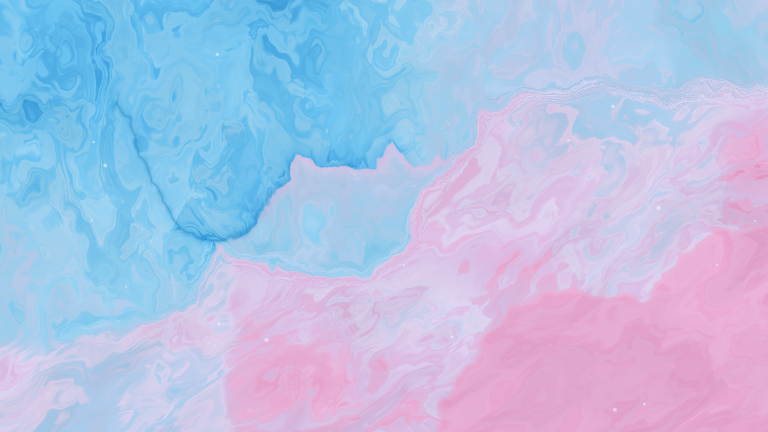
Give the GLSL for this background, as a WebGL 2 fragment shader.

```glsl
#version 300 es
precision highp float;
uniform vec2 u_resolution;
out vec4 fragColor;

#define SEAM_WOBBLE 0.065
#define FLOW_WARP 3.4
#define MARBLE_AMOUNT 2.0
#define BAND_AMOUNT 0.32
#define VEIN_AMOUNT 0.38
#define SPECK_GRID 11.0
#define KNOTS 14

// Pigments ordered from deep blue to rose
const vec3 PIGMENT[8] = vec3[8](
  vec3(0.20, 0.59, 0.85), vec3(0.40, 0.75, 0.93), vec3(0.59, 0.81, 0.93), vec3(0.71, 0.79, 0.91),
  vec3(0.85, 0.81, 0.92), vec3(0.84, 0.73, 0.88), vec3(0.90, 0.68, 0.83), vec3(0.89, 0.58, 0.75));

// Control paths of the three paint seams, left to right
const vec2 RIDGE[KNOTS] = vec2[KNOTS](
  vec2(0.278, 0.77), vec2(0.347, 0.61), vec2(0.428, 0.456), vec2(0.481, 0.437), vec2(0.556, 0.455),
  vec2(0.605, 0.485), vec2(0.625, 0.55), vec2(0.672, 0.565), vec2(0.694, 0.636), vec2(0.764, 0.62),
  vec2(0.868, 0.606), vec2(0.914, 0.668), vec2(0.954, 0.618), vec2(1.09, 0.65));
const vec2 SHORE[KNOTS] = vec2[KNOTS](
  vec2(-0.1, 0.19), vec2(0.116, 0.19), vec2(0.255, 0.26), vec2(0.44, 0.28), vec2(0.495, 0.435),
  vec2(0.567, 0.394), vec2(0.764, 0.363), vec2(0.88, 0.394), vec2(0.954, 0.433), vec2(0.968, 0.549),
  vec2(1.088, 0.648), vec2(1.123, 0.727), vec2(1.227, 0.792), vec2(1.8, 0.78));
const vec2 ROSE_EDGE[KNOTS] = vec2[KNOTS](
  vec2(1.0, -0.1), vec2(1.03, 0.06), vec2(1.076, 0.155), vec2(1.12, 0.21), vec2(1.157, 0.26),
  vec2(1.25, 0.317), vec2(1.35, 0.33), vec2(1.43, 0.305), vec2(1.49, 0.315), vec2(1.54, 0.38),
  vec2(1.6, 0.433), vec2(1.65, 0.48), vec2(1.7, 0.465), vec2(1.8, 0.48));

vec2 hash2(vec2 p) {
  vec3 q = fract(p.xyx * vec3(0.1031, 0.1030, 0.0973));
  q += dot(q, q.yzx + 33.33);
  return fract((q.xx + q.yz) * q.zy);
}

float corner(vec2 cell, vec2 offset) { return dot(hash2(cell) * 2.0 - 1.0, offset); }

float gradientNoise(vec2 p) {
  vec2 i = floor(p), f = fract(p), e = vec2(1.0, 0.0);
  vec2 u = f * f * f * (f * (f * 6.0 - 15.0) + 10.0);
  return mix(mix(corner(i, f), corner(i + e, f - e), u.x),
             mix(corner(i + e.yx, f - e.yx), corner(i + 1.0, f - 1.0), u.x), u.y);
}

float fbm(vec2 p) {
  float sum = 0.0, amp = 0.6;
  for (int i = 0; i < 4; i++) {
    sum += amp * gradientNoise(p);
    p = mat2(1.6, 1.2, -1.2, 1.6) * p + 17.3;
    amp *= 0.46;
  }
  return sum;
}

vec2 fbm2(vec2 p) { return vec2(fbm(p), fbm(p + 41.7)); }

// Signed distance to a path, positive above it
float seam(vec2 p, vec2 path[KNOTS]) {
  float nearest = 9.0, height = path[0].y;
  for (int i = 1; i < KNOTS; i++) {
    vec2 a = path[i - 1], ab = path[i] - a;
    nearest = min(nearest, length(p - a - ab * clamp(dot(p - a, ab) / dot(ab, ab), 0.0, 1.0)));
    height += ab.y * clamp((p.x - a.x) / ab.x, 0.0, 1.0);
  }
  return p.y < height ? -nearest : nearest;
}

float cover(float d, float soft) { return smoothstep(-soft, soft, d); }

float line(float d, float width) { return exp(-abs(d) / width); }

float blob(vec2 p, float x, float y, float rx, float ry) {
  vec2 d = (p - vec2(x, y)) / vec2(rx, ry);
  return exp(-dot(d, d));
}

vec3 pigment(float tone) {
  vec3 c = PIGMENT[0];
  for (int i = 1; i < 8; i++) c = mix(c, PIGMENT[i], clamp(tone - float(i) + 1.0, 0.0, 1.0));
  return c;
}

void main() {
  vec2 p = gl_FragCoord.xy / u_resolution.y;
  vec2 w = p + SEAM_WOBBLE * (fbm2(p * 7.0) + 0.4 * fbm2(p * 19.0));
  float ridge = seam(w, RIDGE), shore = seam(w, SHORE), rose = seam(w, ROSE_EDGE);
  float far = smoothstep(1.15, 1.4, p.x), near = 1.0 - smoothstep(0.38, 0.5, p.x);
  float land = cover(-shore, 0.004 + 0.04 * far + 0.02 * near);
  float roseCover = cover(-rose, 0.008);

  // Folded flow, drawn out along the diagonal below the shore
  vec2 slanted = mat2(0.8, -0.6, 0.6, 0.8) * p * vec2(2.6, 5.0);
  vec2 q = mix(p * vec2(4.2, 3.2), slanted, cover(-shore, 0.03));
  vec2 fold = fbm2(q + 3.0);
  fold = fbm2(q + FLOW_WARP * fold);
  float marble = fbm(q + FLOW_WARP * fold + 9.0);
  float bands = sin(marble * 19.0 + fold.x * 12.0);

  // Blue water, paler to the right and lower left
  float water = 1.3 + 1.6 * smoothstep(0.7, 1.25, p.x);
  water += 0.85 * (1.0 - smoothstep(0.3, 0.75, p.y)) * (1.0 - smoothstep(0.4, 0.6, p.x));
  water -= 0.5 * blob(p, 0.6, 0.97, 0.13, 0.12) + 0.35 * blob(p, 0.1, 0.88, 0.25, 0.2);
  water -= 0.6 * blob(p, 1.65, 0.92, 0.13, 0.1);
  float shade = smoothstep(0.35, 0.5, p.x) * (1.0 - smoothstep(0.9, 1.0, p.x));
  water -= (0.25 + shade) * line(ridge, 0.022) * (1.0 - smoothstep(0.95, 1.0, p.x));
  float pool = 2.2 + 1.2 * line(ridge, 0.05) * smoothstep(0.58, 0.72, p.x);
  water = mix(water, pool, cover(-ridge, 0.004) * cover(w.x - 0.485, 0.006));

  // Lavender and pink land, split by a steep fold
  float earth = mix(3.1, 4.8, cover(w.x - 0.54, 0.015)) - 0.3 * far;
  earth += 1.3 * blob(p, 0.42, 0.24, 0.14, 0.06) + 1.2 * blob(p, 0.03, 0.1, 0.09, 0.09);
  earth += 1.1 * blob(p, 0.68, 0.1, 0.2, 0.12) + 0.8 * blob(p, 1.2, 0.4, 0.12, 0.06);
  earth += 1.9 * blob(p, 1.75, 0.64, 0.1, 0.13);
  earth -= 1.3 * blob(p, 1.43, 0.73, 0.28, 0.12) + 1.0 * blob(p, 0.93, 0.27, 0.15, 0.09);
  float lobe = min(length((w - vec2(1.46, 0.45)) / vec2(0.14, 0.16)), length((w - vec2(1.57, 0.6)) / vec2(0.09, 0.08)));
  earth = mix(earth, 4.0, 0.9 * (1.0 - smoothstep(0.85, 1.05, lobe)));
  earth -= 0.5 * exp(-pow((lobe - 1.12) / 0.08, 2.0));
  earth = mix(earth, 6.2, roseCover);

  float strength = mix(mix(0.85, 1.3, land), 0.4, roseCover);
  vec3 color = pigment(mix(water, earth, land) + strength * (MARBLE_AMOUNT * marble + BAND_AMOUNT * bands));

  // Pale marbling veins and thin rims along the seams
  float vein = line(marble, 0.018) * smoothstep(-0.1, 0.25, fold.x);
  color = mix(color, vec3(0.93, 0.88, 0.95), VEIN_AMOUNT * vein * (1.0 - 0.5 * roseCover));
  color += 0.09 * fold.y;
  float rim = line(shore + 0.005, 0.004) * smoothstep(0.4, 0.6, p.x) * (1.0 - far);
  rim = max(rim, line(ridge + 0.005, 0.004) * smoothstep(0.55, 0.65, p.x));
  color = mix(color, vec3(0.87, 0.71, 0.87), 0.65 * rim);
  color = mix(color, vec3(0.93, 0.68, 0.81), 0.5 * line(rose, 0.005) * smoothstep(1.05, 1.3, p.x));
  float crease = line(ridge, 0.004) * (1.0 - smoothstep(0.55, 0.68, p.x));
  color = mix(color, vec3(0.16, 0.55, 0.78), 0.6 * crease);

  // Sparse droplets
  vec2 cell = floor(p * SPECK_GRID), seed = hash2(cell + 5.0);
  float drop = length(fract(p * SPECK_GRID) - 0.2 - 0.6 * seed) / SPECK_GRID;
  float speck = cover(0.002 + 0.003 * seed.x - drop, 0.0015) * step(0.9, hash2(cell + 71.0).x);
  color = mix(color, vec3(0.94, 0.94, 0.98), 0.6 * speck);

  fragColor = vec4(clamp(color, 0.0, 1.0), 1.0);
}
```
